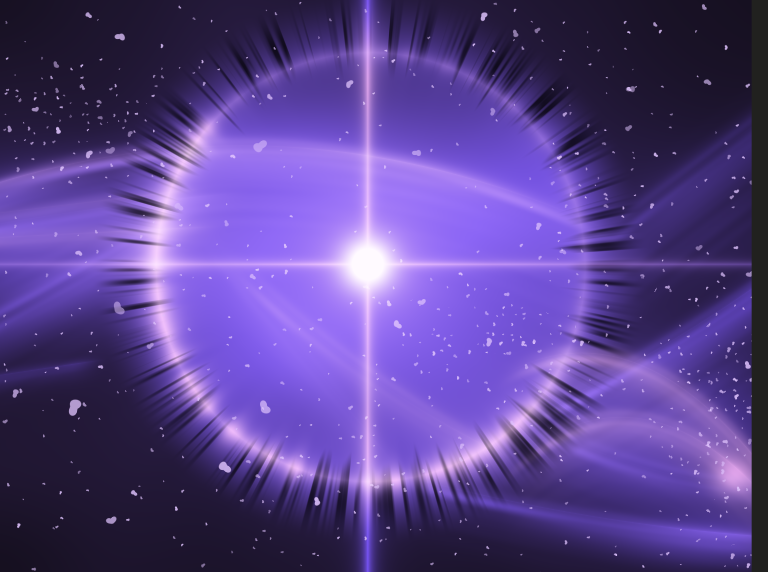
This background is drawn by a WebGL 2 fragment shader. Its source:

```glsl
#version 300 es
precision highp float;
uniform vec2 u_resolution;
out vec4 outColor;

float hash(vec2 p) {
  vec3 q = fract(p.xyx * vec3(0.1031, 0.1030, 0.0973));
  q += dot(q, q.yzx + 33.33);
  return fract((q.x + q.y) * q.z);
}

float noise(vec2 p) {
  vec2 i = floor(p), f = fract(p);
  f = f * f * (3.0 - 2.0 * f);
  return mix(mix(hash(i), hash(i + vec2(1, 0)), f.x),
             mix(hash(i + vec2(0, 1)), hash(i + vec2(1, 1)), f.x), f.y);
}

float blob(vec2 q, vec2 size) {
  q /= size;
  return exp(-dot(q, q));
}

// Curved sheet of light around a parabola, with separate falloff on each side
float veil(vec2 q, float slope, float bend, float reach, float above, float below) {
  float tilt = slope + 2.0 * bend * q.x;
  float d = (q.y - slope * q.x - bend * q.x * q.x) / sqrt(1.0 + tilt * tilt);
  float strands = 0.5 + noise(vec2(q.x * 4.0, d * 75.0));
  float ends = 1.0 - smoothstep(0.55, 1.0, abs(q.x) / reach);
  return exp(-abs(d) / (d > 0.0 ? above : below)) * ends * strands;
}

// One jittered, ragged fleck per grid cell
float flecks(vec2 p, float scale, float density, float size) {
  vec2 cell = floor(p * scale), seed = cell + scale;
  vec2 q = fract(p * scale) - 0.25 - 0.5 * vec2(hash(seed + 7.1), hash(seed + 19.7));
  float a = atan(q.y, q.x), turn = 6.28 * hash(seed + 3.3);
  float radius = size * (0.5 + hash(seed + 5.9));
  radius *= 1.0 + 0.3 * sin(2.0 * a + turn) + 0.15 * sin(3.0 * a - turn);
  float soft = 0.8 * scale / u_resolution.y;
  float cover = 1.0 - smoothstep(radius - soft, radius + soft, length(q));
  return cover * step(hash(seed), density) * (0.5 + 0.5 * hash(seed + 11.0));
}

void main() {
  vec2 p = gl_FragCoord.xy / u_resolution.y;
  vec2 star = p - vec2(0.643, 0.538), c = p - vec2(0.648, 0.533);
  float r = length(c), s = length(star);
  vec2 dir = c / max(r, 0.001);
  vec3 violet = vec3(0.40, 0.27, 0.98), pink = vec3(0.96, 0.64, 0.96);

  // Dark sky and violet haze
  vec3 col = vec3(0.075, 0.055, 0.105) + vec3(0.09, 0.06, 0.18) * exp(-r * r * 3.2);
  col += vec3(0.03, 0.02, 0.05) * noise(p * 5.0) * (1.2 - p.x * 0.6);
  float haze = 0.62 * blob(p - vec2(0.06, 0.57), vec2(0.34, 0.13))
             + 0.60 * blob(p - vec2(1.15, 0.24), vec2(0.27, 0.14))
             + 0.40 * blob(p - vec2(1.27, 0.06), vec2(0.17, 0.05))
             + 0.16 * blob(p - vec2(1.22, 0.60), vec2(0.22, 0.16));
  col += violet * min(haze, 0.8) * (1.0 - col);

  // Luminous disc, dimmer toward its top, with a wide outer glow
  float disc = 1.0 - smoothstep(0.34, 0.49, r);
  float body = 0.60 + 0.22 * noise(p * vec2(4.0, 8.0) + 2.0);
  body += 0.28 * blob(c + vec2(0.03, 0.0), vec2(0.32, 0.20));
  body *= 1.0 - 0.45 * smoothstep(0.16, 0.36, c.y);
  col += violet * disc * min(body, 0.95) * (1.0 - col);

  // Flowing veils
  float cool = 0.50 * veil(p - vec2(0.45, 0.745), -0.02, -0.36, 0.75, 0.010, 0.08);
  cool += 0.50 * veil(p - vec2(0.10, 0.625), 0.15, -0.1, 0.35, 0.008, 0.035);
  cool += 0.55 * veil(p - vec2(0.08, 0.485), 0.55, 0.0, 0.30, 0.025, 0.035);
  cool += 0.50 * veil(p - vec2(0.04, 0.35), 0.15, 0.0, 0.15, 0.004, 0.012);
  cool += 0.75 * veil(p - vec2(1.20, 0.42), 0.62, 0.3, 0.32, 0.008, 0.050);
  cool += 0.70 * veil(p - vec2(1.05, 0.095), -0.16, 0.15, 0.40, 0.006, 0.025);
  cool += 0.50 * veil(p - vec2(1.20, 0.165), -0.20, 0.6, 0.30, 0.012, 0.030);
  cool += 0.36 * veil(p - vec2(1.25, 0.73), 0.75, 0.0, 0.22, 0.015, 0.070);
  cool += 0.30 * veil(p - vec2(0.53, 0.38), -1.2, 0.0, 0.18, 0.008, 0.030);
  float warm = 0.35 * veil(p - vec2(0.45, 0.745), -0.02, -0.36, 0.65, 0.007, 0.016);
  warm += 0.38 * veil(p - vec2(0.10, 0.59), 0.05, 0.0, 0.30, 0.006, 0.015);
  warm += 0.25 * veil(p - vec2(0.10, 0.64), 0.12, 0.0, 0.28, 0.005, 0.012);
  warm += 0.60 * veil(p - vec2(1.18, 0.33), -0.65, -2.0, 0.32, 0.007, 0.026);
  warm += 0.50 * veil(p - vec2(1.12, 0.268), -0.15, -2.2, 0.25, 0.008, 0.030);
  warm += 0.30 * veil(p - vec2(0.65, 0.34), -0.7, 0.5, 0.27, 0.012, 0.025);
  warm += 0.45 * blob(p - vec2(1.28, 0.165), vec2(0.035, 0.03));
  col += violet * min(cool, 1.0) * (1.0 - col);
  col += pink * min(warm, 1.0) * (1.0 - col);

  // Halo ring, strongest at the left and along the bottom
  float heat = 0.25 + 0.40 * smoothstep(-0.3, 0.9, dot(dir, vec2(-0.45, -0.89)));
  heat += 0.55 * blob(dir - vec2(-0.98, 0.10), vec2(0.45));
  heat += 0.40 * blob(dir - vec2(-0.84, 0.54), vec2(0.20));
  heat += 0.45 * blob(dir - vec2(0.60, -0.78), vec2(0.40));
  heat *= 0.55 + 0.9 * noise(dir * 17.0);
  float rim = abs(r - 0.375);
  col += violet * 0.60 * exp(-rim / 0.035) * min(heat + 0.2, 1.0) * (1.0 - col);
  float band = exp(-pow(rim / (0.009 + 0.012 * min(heat, 1.0)), 1.4));
  col += mix(violet, pink, min(0.25 + heat, 1.0)) * band * min(heat, 0.9) * (1.0 - col);

  // Fine dark radial lashes crossing the halo
  float lash = smoothstep(0.40, 0.80, 0.55 * noise(dir * 47.0 + 9.0) + 0.45 * noise(dir * 83.0));
  float start = 0.31 + 0.07 * noise(dir * 29.0 + 4.0);
  float span = smoothstep(start, start + 0.06, r) * (1.0 - smoothstep(0.41, 0.49, r));
  col *= 1.0 - (0.75 - 0.25 * band) * lash * span;

  // Drifting flecks, denser in a few clusters
  float crowd = blob(p - vec2(0.16, 0.79), vec2(0.12, 0.07))
              + blob(p - vec2(0.86, 0.42), vec2(0.14, 0.06))
              + blob(p - vec2(1.27, 0.31), vec2(0.09, 0.20))
              + 0.6 * blob(p - vec2(1.05, 0.72), vec2(0.06, 0.04));
  float dust = 0.0;
  for (int i = 0; i < 3; i++) {
    float scale = 24.0 + 19.0 * float(i);
    dust += flecks(p + float(i) * 3.7, scale, 0.07 + 0.40 * crowd, 0.10);
  }
  float leftSide = 1.0 - smoothstep(0.30, 0.65, p.x);
  dust += flecks(p + 1.3, 11.0, 0.03 + 0.16 * leftSide, 0.09);
  col = mix(col, vec3(0.87, 0.76, 0.99), min(dust, 1.0) * 0.9);

  // Crossed beams and white-hot star
  float across = exp(-abs(star.y) / 0.006) * (0.35 + 0.60 * exp(-abs(star.x) / 0.35));
  across += 0.5 * blob(star + vec2(0.37, 0.0), vec2(0.06, 0.014));
  float upright = exp(-abs(star.x) / 0.008) * (0.50 + 0.5 * exp(-abs(star.y) / 0.25));
  upright += 0.40 * exp(-abs(star.x) / 0.018) * smoothstep(0.20, 0.42, abs(star.y));
  col += mix(violet, pink, exp(-abs(star.x) * 1.6)) * min(across, 1.0) * (1.0 - col);
  col += mix(pink, violet, smoothstep(0.30, 0.48, abs(star.y))) * min(upright, 1.0) * (1.0 - col);
  col += vec3(0.85, 0.58, 0.90) * exp(-s / 0.075) * (1.0 - min(col, 1.0));
  col = mix(col, vec3(1.0, 0.98, 1.0), min(1.5 * exp(-s * s / 0.0018), 1.0));

  // Charcoal strip along the right side
  float edge = smoothstep(-0.5, 0.5, (p.x - 1.314) * u_resolution.y);
  outColor = vec4(mix(clamp(col, 0.0, 1.0), vec3(0.13, 0.13, 0.12), edge), 1.0);
}
```
